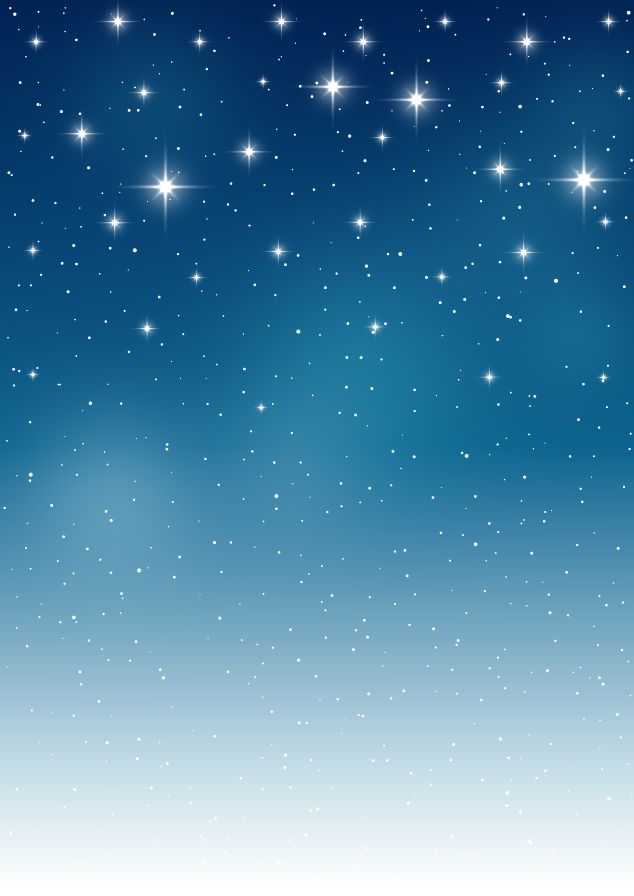
Give the GLSL for this background, as a WebGL 1 fragment shader.

```glsl
precision highp float;
// Winter night sky: blue to white gradient, soft teal glows, sparkling stars and fine snow.

uniform vec2 u_resolution;

#define SNOW_CELLS 27.0
#define SNOW_FILL 0.6
#define SNOW_RADIUS 0.0024
#define FLAKE_CELLS 13.0
#define FLAKE_FILL 0.4
#define FLAKE_RADIUS 0.0032
#define HALO_STRENGTH 0.5
#define SPIKE_WIDTH 0.025

const vec3 NIGHT = vec3(0.00, 0.13, 0.32);
const vec3 NAVY = vec3(0.02, 0.23, 0.42);
const vec3 OCEAN = vec3(0.05, 0.39, 0.56);
const vec3 HAZE = vec3(0.42, 0.63, 0.74);
const vec3 FROST = vec3(0.76, 0.86, 0.90);
const vec3 WHITE = vec3(1.0);
const vec3 TEAL = vec3(0.16, 0.56, 0.68);
const vec3 MIST = vec3(0.50, 0.71, 0.80);

float hash(vec2 p) {
  vec3 q = fract(vec3(p.xyx) * 0.1031);
  q += dot(q, q.yzx + 33.33);
  return fract((q.x + q.y) * q.z);
}

float ramp(float from, float to, float x) {
  return clamp((x - from) / (to - from), 0.0, 1.0);
}

// Vertical gradient; depth runs from 0 at the top to 1 at the bottom.
vec3 sky(float depth) {
  vec3 color = mix(NIGHT, NAVY, ramp(0.0, 0.2, depth));
  color = mix(color, OCEAN, ramp(0.2, 0.5, depth));
  color = mix(color, HAZE, ramp(0.5, 0.68, depth));
  color = mix(color, FROST, ramp(0.68, 0.85, depth));
  return mix(color, WHITE, ramp(0.85, 0.99, depth));
}

float glow(vec2 p, vec2 center, float radius) {
  vec2 d = (p - center) / radius;
  return exp(-dot(d, d));
}

// Two crossed rays, fading towards their tips.
float cross4(vec2 q, float width) {
  vec2 fade = max(1.0 - abs(q), 0.0);
  vec2 thin = exp(-q * q / (width * width));
  return max(fade.x * fade.x * thin.y, fade.y * fade.y * thin.x);
}

// Core, halo, long upright rays and short diagonal rays.
float sparkle(vec2 offset, float size, float pixel) {
  vec2 q = offset / size;
  float r2 = dot(q, q);
  if (r2 > 2.0) return 0.0;
  float width = max(SPIKE_WIDTH, 0.6 * pixel / size);
  vec2 diagonal = vec2(q.x + q.y, q.x - q.y) * 0.7071;
  float light = HALO_STRENGTH * exp(-9.0 * r2) + exp(-120.0 * r2);
  light += 0.85 * cross4(q, width);
  light += 0.6 * cross4(diagonal * 2.2, width * 2.2);
  return min(light, 1.0);
}

// Evenly spaced stars along a wave of (amplitude, frequency, phase).
float starRow(vec2 p, float count, vec2 start, float spacing, vec3 wave, float size, float pixel) {
  float light = 0.0;
  for (int k = 0; k < 8; k++) {
    float i = float(k);
    if (i >= count) break;
    vec2 center = start + vec2(i * spacing, wave.x * sin(wave.y * i + wave.z));
    float scale = 0.72 + 0.26 * cos(2.5 * (i - 1.0));
    light = max(light, sparkle(p - center, size * scale, pixel));
  }
  return light;
}

// One randomly sized dot in some cells of a jittered grid.
float dots(vec2 p, float cells, float fill, float radius, float seed, float pixel) {
  vec2 cell = floor(p * cells);
  vec2 key = cell + seed;
  vec2 jitter = 0.1 + 0.8 * vec2(hash(key), hash(key + 57.3));
  float r = radius * mix(0.3, 1.0, hash(key + 113.7));
  float d = length(p - (cell + jitter) / cells);
  float dot = 1.0 - smoothstep(r - 0.6 * pixel, r + 0.6 * pixel, d);
  return dot * step(hash(key + 211.9), fill);
}

void main() {
  // Both axes in canvas widths, measured from the top left.
  float pixel = 1.0 / u_resolution.x;
  vec2 p = vec2(gl_FragCoord.x, u_resolution.y - gl_FragCoord.y) * pixel;
  vec3 color = sky(1.0 - gl_FragCoord.y / u_resolution.y);

  // Soft clouds of light
  color = mix(color, TEAL, 0.25 * glow(p, vec2(0.24, 0.16), 0.13));
  color = mix(color, TEAL, 0.55 * glow(p, vec2(0.57, 0.58), 0.19));
  color = mix(color, TEAL, 0.30 * glow(p, vec2(0.82, 0.35), 0.16));
  color = mix(color, TEAL, 0.30 * glow(p, vec2(0.91, 0.53), 0.09));
  color = mix(color, TEAL, 0.25 * glow(p, vec2(0.94, 0.17), 0.11));
  color = mix(color, MIST, 0.55 * glow(p, vec2(0.18, 0.79), 0.14));
  color = mix(color, MIST, 0.30 * glow(p, vec2(0.46, 0.74), 0.13));

  // Sparkling stars, from the top row down
  float light = starRow(p, 8.0, vec2(0.057, 0.050), 0.129, vec3(0.016, 3.14, 1.57), 0.048, pixel);
  light = max(light, starRow(p, 6.0, vec2(0.039, 0.162), 0.188, vec3(0.055, 2.2, -5.05), 0.032, pixel));
  light = max(light, starRow(p, 7.0, vec2(0.129, 0.211), 0.132, vec3(0.085, 1.4, 0.0), 0.094, pixel));
  light = max(light, starRow(p, 8.0, vec2(0.052, 0.395), 0.129, vec3(0.050, 4.2, 0.0), 0.040, pixel));
  light = max(light, starRow(p, 6.0, vec2(0.052, 0.573), 0.180, vec3(0.070, 2.5, -3.4), 0.030, pixel));

  // Fine snow and larger flakes
  light = max(light, dots(p, SNOW_CELLS, SNOW_FILL, SNOW_RADIUS, 3.0, pixel));
  light = max(light, dots(p, FLAKE_CELLS, FLAKE_FILL, FLAKE_RADIUS, 41.0, pixel));

  gl_FragColor = vec4(mix(color, WHITE, light), 1.0);
}
```
